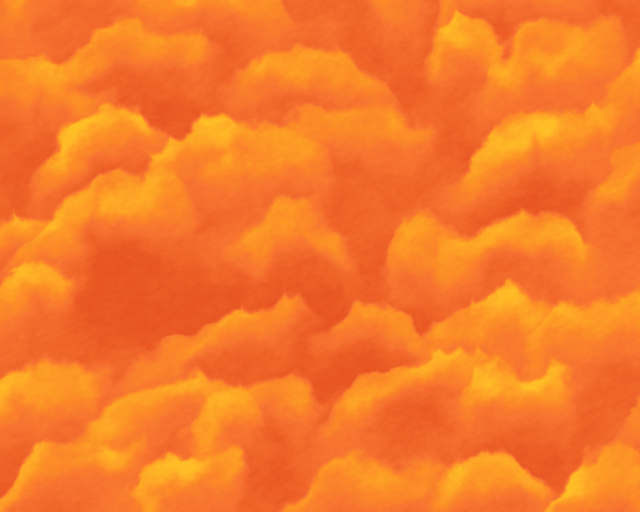
A WebGL 1 fragment shader for this texture:

```glsl
precision highp float;
// Painted sunset sky: staggered rows of billowing clouds over a red haze.
// Each cloud has a lumpy dome with a crisp glowing top and a fading underside;
// the layers build one brightness value, which a warm colour ramp then tints.
uniform vec2 u_resolution;

float hash(vec2 p) {
  p = fract(p * vec2(0.1031, 0.1137));
  p += dot(p, p.yx + 33.33);
  return fract((p.x + p.y) * p.x * 17.3);
}

float noise(vec2 p) {
  vec2 i = floor(p), f = fract(p);
  f = f * f * (3.0 - 2.0 * f);
  return mix(mix(hash(i), hash(i + vec2(1.0, 0.0)), f.x),
             mix(hash(i + vec2(0.0, 1.0)), hash(i + 1.0), f.x), f.y);
}

float fbm(vec2 p) {
  float sum = 0.0, amp = 0.5;
  for (int i = 0; i < 5; i++) {
    sum += amp * noise(p);
    p = mat2(0.8, 0.6, -0.6, 0.8) * p * 2.03 + 17.7;
    amp *= 0.5;
  }
  return sum / 0.97;
}

// Returns brightness in x and coverage in y for the cloud of one cell.
vec2 cloud(vec2 q, vec2 id) {
  float size = hash(id + 3.1);
  float halfWidth = mix(0.10, 0.19, size);
  float height = mix(0.055, 0.095, hash(id + 7.7));
  float seed = hash(id + 11.3) * 90.0;
  q.y -= mix(-0.12, 0.55, hash(id + 19.9)) * q.x;
  float u = q.x / halfWidth;

  // Depth below the lumpy upper outline
  float lumps = 1.0 - abs(2.0 * noise(vec2(q.x * 17.0 + seed, q.y * 9.0)) - 1.0);
  float depth = height * (1.0 - u * u) + 0.035 * (lumps - 0.5) - q.y;

  float patches = noise(q * vec2(17.0, 22.0) + seed + 40.0);
  float glow = smoothstep(-0.005, 0.028, depth) * (1.0 - smoothstep(0.025, 0.115, depth));
  glow *= (0.25 + 0.95 * patches) * (1.0 - 0.4 * min(u * u, 1.0));

  float cover = smoothstep(0.0, 0.02, depth) * (1.0 - smoothstep(0.05, 0.18, depth));
  cover *= 1.0 - smoothstep(0.7, 1.2, abs(u));
  return vec2(0.45 + 0.62 * glow, cover);
}

vec3 skyRamp(float t) {
  vec3 c = mix(vec3(0.91, 0.335, 0.135), vec3(0.97, 0.455, 0.19), clamp(t / 0.35, 0.0, 1.0));
  c = mix(c, vec3(0.988, 0.545, 0.155), clamp((t - 0.35) / 0.25, 0.0, 1.0));
  return mix(c, vec3(1.0, 0.745, 0.15), clamp((t - 0.6) / 0.4, 0.0, 1.0));
}

void main() {
  vec2 p = gl_FragCoord.xy / u_resolution.y + vec2(3.0, 5.0);

  // Broad bends and small brushy wobble of the outlines
  vec2 bend = vec2(fbm(p * 5.0), fbm(p * 5.0 + 31.0)) - 0.5;
  vec2 wobble = vec2(fbm(p * 24.0 + 9.0), fbm(p * 24.0 + 57.0)) - 0.5;
  vec2 s = p + 0.13 * bend + 0.035 * wobble;

  // Red haze between the clouds
  float tone = 0.17 + 0.75 * (fbm(s * vec2(4.0, 6.5) + 70.0) - 0.5);
  tone = max(tone, 0.02);

  // Clouds, from the upper rows to the lower ones
  vec2 cell = vec2(0.27, 0.165);
  float row0 = floor(s.y / cell.y);
  for (int j = 0; j < 5; j++) {
    float row = row0 + 2.0 - float(j);
    float shift = 0.5 * mod(row, 2.0) + 0.3 * hash(vec2(row, 4.0));
    float column0 = floor(s.x / cell.x - shift);
    for (int i = -1; i <= 1; i++) {
      vec2 id = vec2(column0 + float(i), row);
      vec2 jitter = vec2(hash(id + 23.5), hash(id + 41.2)) - 0.5;
      vec2 center = (id + vec2(shift, 0.0) + 0.5 + 0.55 * jitter) * cell;
      vec2 c = cloud(s - center, id);
      float strength = mix(0.65, 1.0, hash(id + 61.0));
      tone = mix(tone, c.x, c.y * strength);
    }
  }

  // Dry brush mottling and fine canvas grain
  vec2 slant = mat2(0.9, -0.44, 0.44, 0.9) * p;
  tone += 0.13 * (fbm(slant * vec2(22.0, 48.0)) - 0.5);
  tone += 0.07 * (noise(slant * vec2(90.0, 170.0)) - 0.5);
  tone += 0.04 * (noise(p * 200.0) - 0.5);

  gl_FragColor = vec4(skyRamp(tone), 1.0);
}
```
